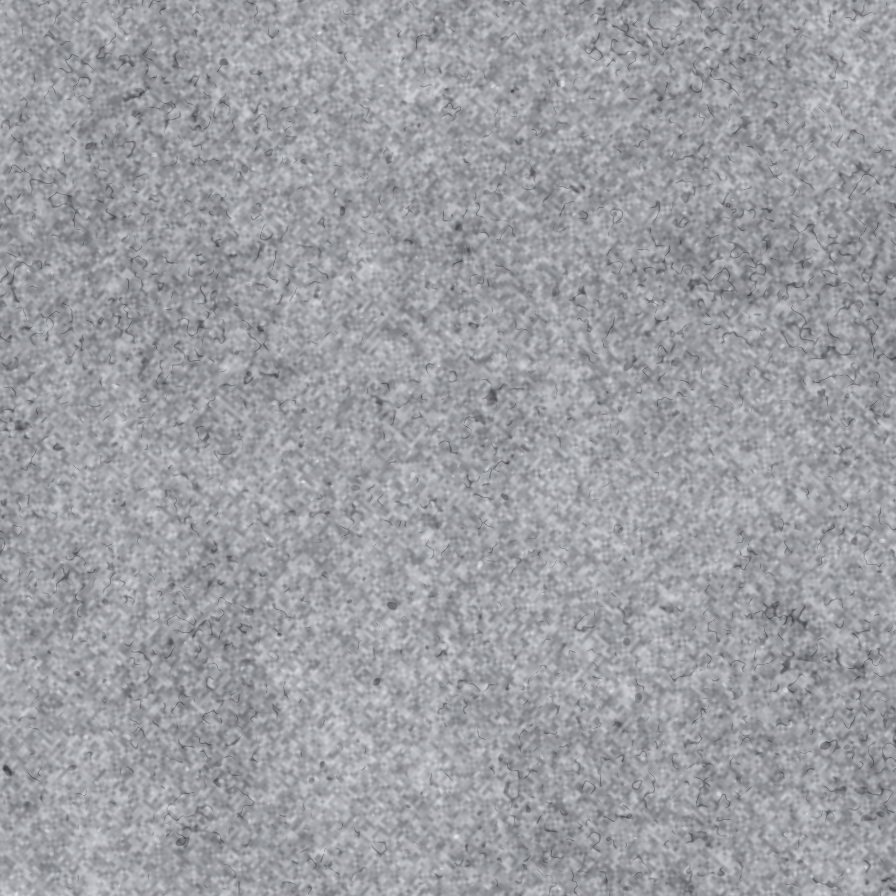
A Shadertoy shader for this texture:

```glsl
const vec3 STONE_COLOR = vec3(0.611, 0.622, 0.640);
const float FINE_SCALE = 247.0;
const float GRAIN_SCALE = 139.0;
const float CLUMP_SCALE = 61.0;
const float BLOTCH_SCALE = 19.0;
const float CLOUD_SCALE = 4.7;
const float FINE_CONTRAST = 0.205;
const float GRAIN_CONTRAST = 0.150;
const float CLUMP_CONTRAST = 0.065;
const float BLOTCH_CONTRAST = 0.045;
const float CLOUD_CONTRAST = 0.070;
const float CREVICE_SCALE = 88.0;
const float CREVICE_WIDTH = 0.11;
const float CREVICE_DEPTH = 0.17;
const float CHIP_CELLS = 46.0;
const float CHIP_SHARE = 0.30;
const float CHIP_LIGHT = 0.13;
const float PIT_CELLS = 27.0;
const float PIT_SHARE = 0.13;
const float PIT_DARK = -0.20;

// Integer hash giving two values from 0 to 1
vec2 hash2(vec2 cell, uint seed) {
    uvec2 v = uvec2(ivec2(cell)) + uvec2(seed * 7919u, seed * 104729u);
    v = v * 1664525u + 1013904223u;
    v.x += v.y * 1664525u;
    v.y += v.x * 1664525u;
    v ^= v >> 16u;
    v.x += v.y * 1664525u;
    v.y += v.x * 1664525u;
    v ^= v >> 16u;
    return vec2(v & 65535u) / 65535.0;
}

// Value noise centred on zero, on a lattice turned per seed
float noise(vec2 p, uint seed) {
    float angle = 0.4 + 1.1 * float(seed);
    p = mat2(cos(angle), sin(angle), -sin(angle), cos(angle)) * p;
    vec2 cell = floor(p);
    vec2 f = fract(p);
    f = f * f * (3.0 - 2.0 * f);
    float low = mix(hash2(cell, seed).x, hash2(cell + vec2(1, 0), seed).x, f.x);
    float high = mix(hash2(cell + vec2(0, 1), seed).x, hash2(cell + vec2(1, 1), seed).x, f.x);
    return mix(low, high, f.y) - 0.5;
}

// Sparse ragged specks, one candidate per cell
float specks(vec2 uv, float cells, float share, uint seed) {
    vec2 p = uv * cells;
    vec2 home = floor(p);
    float ragged = 0.09 * noise(uv * 190.0, seed + 3u);
    float edge = cells * 0.0012;
    float cover = 0.0;
    for (int y = -1; y <= 1; y++) {
        for (int x = -1; x <= 1; x++) {
            vec2 cell = home + vec2(x, y);
            vec2 shape = hash2(cell, seed + 1u);
            vec2 pick = hash2(cell, seed + 2u);
            vec2 offset = p - cell - hash2(cell, seed);
            float angle = 6.2832 * shape.x;
            vec2 axis = vec2(cos(angle), sin(angle));
            offset = vec2(dot(offset, axis), 1.5 * dot(offset, vec2(-axis.y, axis.x)));
            float radius = mix(0.05, 0.17, shape.y * shape.y);
            float dist = length(offset) - radius + ragged;
            float strength = step(pick.x, share) * mix(0.4, 1.0, pick.y);
            cover = max(cover, strength * (1.0 - smoothstep(-edge, edge, dist)));
        }
    }
    return cover;
}

// Short dark cracks between grains, thicker in the darker clouds
float crevices(vec2 uv, float cloud) {
    vec2 bend = vec2(noise(uv * 150.0, 21u), noise(uv * 150.0, 22u)) * 0.007;
    float ridge = abs(noise((uv + bend) * CREVICE_SCALE, 23u));
    float line = 1.0 - smoothstep(0.0, CREVICE_WIDTH, ridge);
    float gaps = noise(uv * 105.0, 24u) + 0.3 * noise(uv * 24.0, 25u) - 0.35 * cloud;
    return line * smoothstep(0.04, 0.28, gaps);
}

void mainImage(out vec4 fragColor, in vec2 fragCoord) {
    vec2 uv = fragCoord / iResolution.y;

    // Soft clouds and blotches
    float cloud = noise(uv * CLOUD_SCALE, 1u) + 0.6 * noise(uv * CLOUD_SCALE * 2.3, 2u);
    float tone = CLOUD_CONTRAST * cloud;
    tone += BLOTCH_CONTRAST * noise(uv * BLOTCH_SCALE, 3u);

    // Dense mineral grain
    tone += CLUMP_CONTRAST * noise(uv * CLUMP_SCALE, 4u);
    tone += GRAIN_CONTRAST * noise(uv * GRAIN_SCALE, 5u);
    tone += FINE_CONTRAST * noise(uv * FINE_SCALE, 6u);

    // Crevices, pale chips and dark pits
    tone -= CREVICE_DEPTH * crevices(uv, cloud);
    tone += CHIP_LIGHT * specks(uv, CHIP_CELLS, CHIP_SHARE, 31u);
    tone += PIT_DARK * specks(uv, PIT_CELLS, PIT_SHARE, 41u);

    fragColor = vec4(clamp(STONE_COLOR + tone, 0.0, 1.0), 1.0);
}
```
